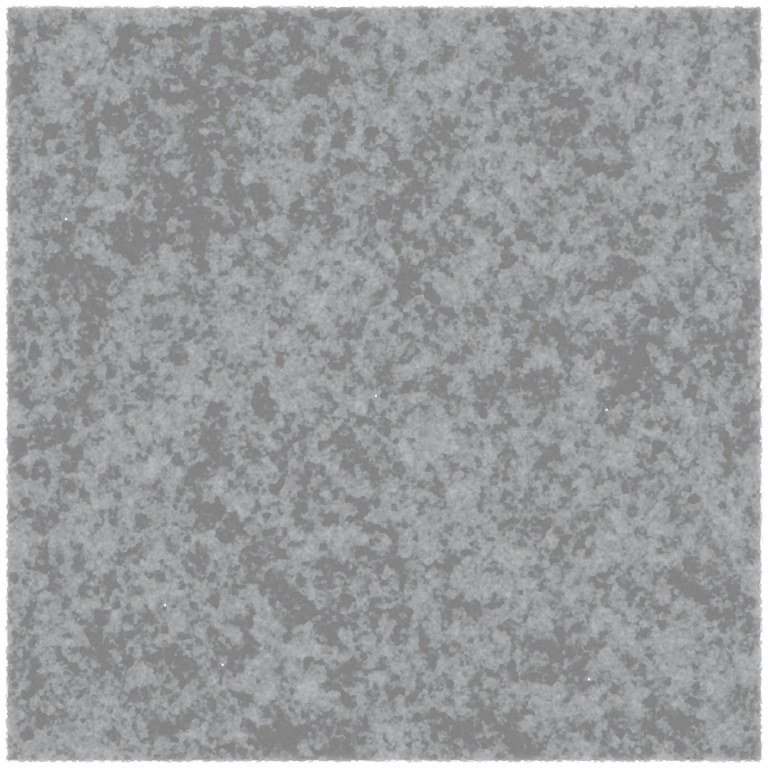
Reproduce this texture procedurally as a Shadertoy shader.

```glsl
#define INSET 0.009
#define CORNER 0.004
#define FROST_WIDTH 0.0045
#define DARK_STONE vec3(0.513, 0.517, 0.513)
#define PALE_STONE vec3(0.603, 0.612, 0.621)
#define RUST vec3(0.63, 0.54, 0.46)
#define PAPER vec3(0.995)
#define GRAIN 0.016

vec3 hash3(vec2 p) {
    vec3 q = fract(p.xyx * vec3(0.1031, 0.1030, 0.0973));
    q += dot(q, q.yxz + 33.33);
    return fract((q.xxy + q.yzz) * q.zyx);
}

// Soft cellular noise: random cell values blended near their borders, about -2 to 2
float cells(vec2 uv, float count, float seed) {
    vec2 p = uv * count + seed;
    vec2 id = floor(p);
    vec2 f = p - id;
    float total = 0.0;
    float weight = 0.0;
    for (int y = -1; y <= 1; y++) {
        for (int x = -1; x <= 1; x++) {
            vec2 cell = vec2(x, y);
            vec3 h = hash3(id + cell);
            vec2 d = cell + h.xy - f;
            float w = exp(-8.0 * dot(d, d));
            total += w * h.z;
            weight += w;
        }
    }
    return (total / weight - 0.5) * 4.0;
}

// Sparse round specks, one per occupied grid cell
float specks(vec2 uv, float count, float rate, float radius, float seed) {
    vec2 p = uv * count + seed;
    vec2 id = floor(p);
    vec3 h = hash3(id);
    float d = length(p - id - mix(vec2(0.3), vec2(0.7), h.xy));
    return step(h.z, rate) * (1.0 - smoothstep(radius * 0.4, radius * 1.4, d));
}

// Depth inside the rounded tile outline
float tileDepth(vec2 uv) {
    vec2 q = abs(uv - 0.5) - (0.5 - INSET - CORNER);
    return CORNER - length(max(q, 0.0)) - min(max(q.x, q.y), 0.0);
}

void mainImage(out vec4 fragColor, in vec2 fragCoord) {
    vec2 uv = fragCoord / iResolution.xy;

    // Ragged flakes: coarse clouds broken up by finer cells
    float fine = cells(uv, 235.0, 71.0);
    float flakes = 0.26 * cells(uv, 10.0, 13.0)
                 + 0.42 * cells(uv, 29.0, 29.0)
                 + 0.60 * cells(uv, 63.0, 47.0)
                 + 0.58 * cells(uv, 125.0, 59.0)
                 + 0.40 * fine;

    // Flat dark hollows against pale, grainier stone
    float pale = smoothstep(-1.2, 0.4, flakes);
    vec3 color = mix(DARK_STONE, PALE_STONE, pale);
    color += 0.03 * max(flakes, 0.0);
    color += GRAIN * mix(0.4, 1.0, pale) * cells(uv, 310.0, 83.0);

    // Rust and mineral specks
    color = mix(color, RUST, 0.4 * specks(uv, 115.0, 0.05, 0.24, 101.0));
    color = mix(color, PAPER, 0.85 * specks(uv, 40.0, 0.006, 0.07, 131.0));

    // Frosted rim fading into the surrounding paper
    float depth = tileDepth(uv) + 0.0009 * fine;
    float frost = exp(-max(depth, 0.0) / FROST_WIDTH);
    color = mix(color, vec3(0.82, 0.825, 0.83), frost * clamp(0.55 + 0.2 * fine, 0.0, 1.0));
    color = mix(PAPER, color, smoothstep(-0.0018, 0.0018, depth));

    fragColor = vec4(clamp(color, 0.0, 1.0), 1.0);
}
```
